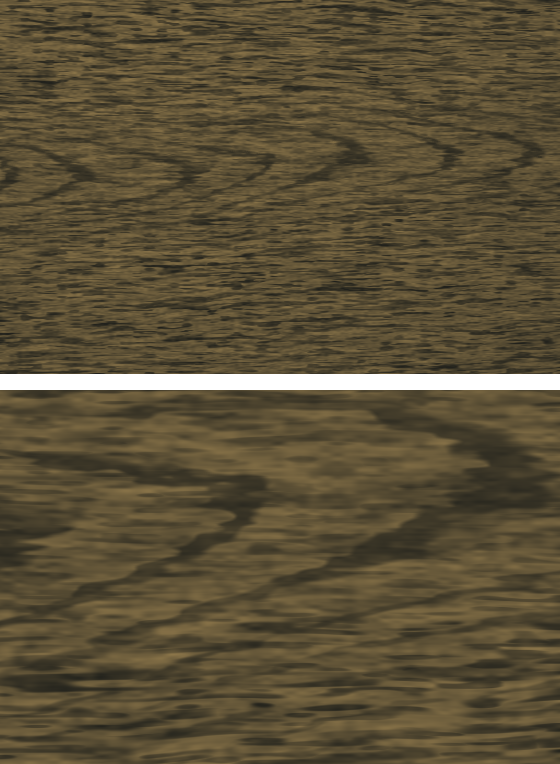
Top: the whole. Bottom: its middle third, enlarged.
Give the GLSL for this texture, as a WebGL 2 fragment shader.

```glsl
#version 300 es
precision highp float;
// Dark stained oak board with flat-sawn cathedral grain.
// Growth rings are level sets of a nested hyperbola field, roughened by noise;
// stretched noise adds fibres and thin dark pores that follow the grain.
uniform vec2 u_resolution;
out vec4 fragColor;

float hash(vec2 cell) {
  uvec2 q = uvec2(ivec2(cell) + 32768);
  uint h = q.x * 1597334677u ^ q.y * 3812015801u;
  h = (h ^ (h >> 15)) * 2246822519u;
  h = (h ^ (h >> 13)) * 3266489917u;
  return float((h ^ (h >> 16)) >> 8) / 16777216.0;
}

float noise(vec2 p) {
  vec2 i = floor(p), f = fract(p);
  f = f * f * (3.0 - 2.0 * f);
  return mix(mix(hash(i), hash(i + vec2(1, 0)), f.x),
             mix(hash(i + vec2(0, 1)), hash(i + vec2(1, 1)), f.x), f.y);
}

float fbm(vec2 p) {
  float sum = 0.0, amp = 0.53;
  for (int i = 0; i < 4; i++) {
    sum += amp * noise(p);
    p = p * 2.03 + 17.3;
    amp *= 0.5;
  }
  return sum;
}

// Thin dashes: stretched noise past a threshold
float dashes(vec2 p, vec2 scale, float threshold) {
  return smoothstep(threshold, threshold + 0.26, noise(p * scale));
}

void main() {
  vec2 p = gl_FragCoord.xy / u_resolution.y;

  // Gentle waviness of the board
  vec2 w = p;
  w.y += 0.018 * (fbm(p * vec2(2.5, 5.0)) - 0.5);
  w.y += 0.005 * (noise(p * vec2(13.0, 18.0) + 5.0) - 0.5);

  // Nested hyperbolas with their tips pointing right
  float axis = 0.535 + 0.055 * smoothstep(0.45, 0.9, p.x);
  float dy = w.y - axis;
  float spread = dy > 0.0 ? 2.2 : 1.95;
  float field = w.x + spread * (sqrt(1.0 + dy * dy / 0.0313) - 1.0);
  field += 0.055 * (noise(p * vec2(5.0, 20.0)) - 0.5);
  field += 0.035 * (noise(p * vec2(14.0, 110.0)) - 0.5);
  field += 0.035 * (noise(p * vec2(40.0, 190.0) + 60.0) - 0.5);
  float ring = field / 0.235 - 0.26;
  ring += 0.10 * sin(ring * 2.4);

  // Dark porous band of each ring, crisp inside and feathered outside
  float phase = fract(ring);
  float blur = min(fwidth(ring), 0.15);
  float band = smoothstep(0.71 - blur, 0.75 + blur, phase)
             * (1.0 - smoothstep(0.90 - blur, 1.0, phase));
  float heart = exp(-dy * dy / 0.017);
  float breaks = smoothstep(0.25, 0.6, noise(p * vec2(22.0, 170.0) + 40.0));
  band *= mix(0.42 * breaks, 0.78 + 0.22 * breaks, heart);

  // Grain coordinates lean along the rings
  vec2 g = vec2(w.x, w.y + 0.05 * dy * (w.x - 0.7));
  float fibre = fbm(g * vec2(9.0, 105.0));
  float hair = noise(g * vec2(26.0, 215.0) + 70.0);
  float fuzz = noise(g * vec2(95.0, 310.0) + 110.0);

  // Long and short pores, evenly strewn but sparse near the heart
  float pores = dashes(g, vec2(15.0, 185.0), 0.58);
  pores = max(pores, 0.9 * dashes(g + 3.7, vec2(30.0, 220.0), 0.58));
  pores *= mix(1.0, 0.45, heart) * (0.62 + 0.6 * noise(g * vec2(7.0, 55.0) + 9.0));

  // Brightness: fibres, pores, bands, broad light falloff
  float tone = 0.411 + 0.17 * (fibre - 0.5) + 0.11 * (hair - 0.5) + 0.09 * (fuzz - 0.5);
  tone += 0.04 * (fbm(p * vec2(2.0, 7.0) + 30.0) - 0.5);
  tone -= 0.19 * pores + 0.022 * heart;
  float bandTone = 0.15 + 0.07 * (fibre - 0.5) + 0.05 * hair + 0.04 * fuzz;
  tone = mix(tone, bandTone, 0.95 * band);
  vec2 lamp = p - vec2(0.62, 0.82);
  tone *= 1.06 - 0.15 * dot(lamp, lamp);
  tone = clamp(tone, 0.13, 0.55);

  // Stain runs from cool near-black to warm olive brown
  vec3 color = vec3(0.18, 0.17, 0.13) + (tone - 0.18) * vec3(1.0, 0.79, 0.43);
  fragColor = vec4(color, 1.0);
}
```
